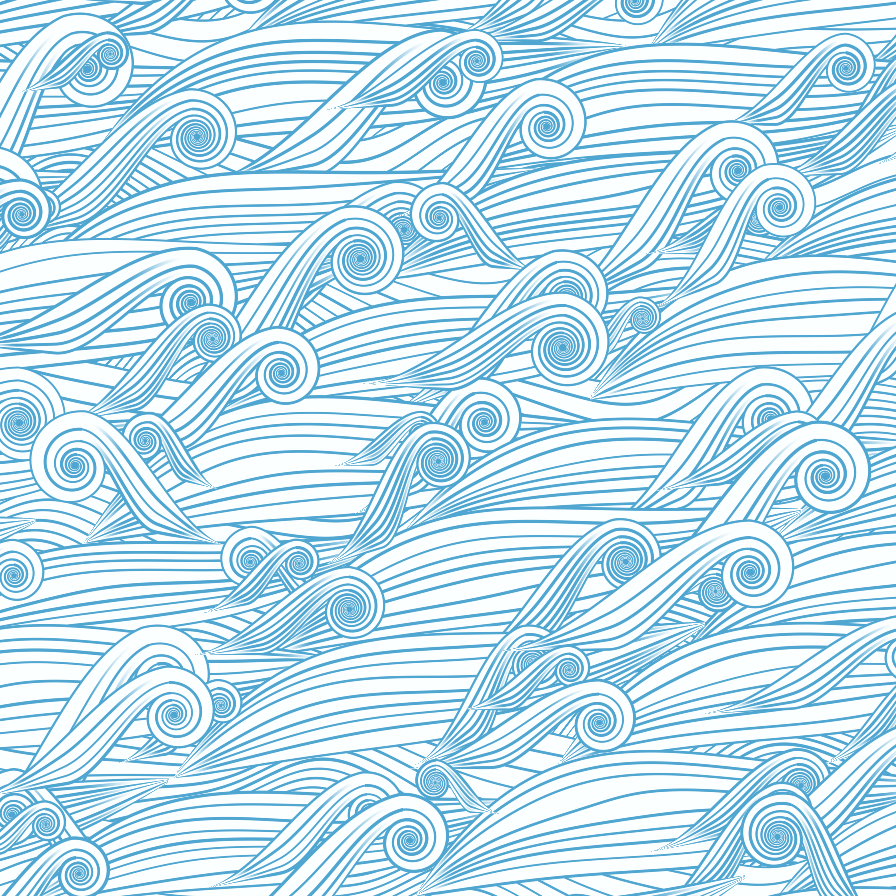
This pattern is drawn by a WebGL 1 fragment shader. Its source:

```glsl
precision highp float;
// Line drawing of a rolling sea: swells, fans of flowing strands and spiral
// curls with trailing crests on a staggered grid. Each shape hides what lies
// behind it; cells are painted from the top row down and from left to right.
uniform vec2 u_resolution;

const vec3 PAPER = vec3(0.99, 1.0, 1.0);
const vec3 BLUE = vec3(0.31, 0.65, 0.82);
const vec2 CELL = vec2(0.42, 0.135);
const vec2 JITTER = vec2(0.10, 0.05);
const float ROW_SHIFT = 0.38;      // stagger per row, in cell widths
const float HALF_LINE = 0.0016;    // half of the mean line width
const float MAX_FILL = 0.34;       // line half width limit, in spacings
const float FAN_STRANDS = 8.0;
const float FAN_LENGTH = 0.6;
const float SWELL_SPACING = 0.016;
const float COIL = 0.45;           // radius ratio of one spiral turn
const float MIRRORED = 0.12;       // share of curls facing left
const float TAU = 6.2831853;

float hash(vec2 p) {
  return fract(sin(dot(p, vec2(127.1, 311.7))) * 43758.5453);
}

float softEdge() {
  return 0.55 / min(u_resolution.x, u_resolution.y);
}

// Covers lanes 0..last with paper and inks a line at every whole lane.
// oddInk fades the odd lines; spacing is the lane width on the canvas.
void paintStrands(inout float ink, float lanes, float last, float spacing,
                  float oddInk, float seed) {
  float soft = softEdge();
  float nearest = floor(lanes + 0.5);
  float weight = 0.65 + 0.55 * hash(vec2(nearest, seed));
  float halfWidth = min(HALF_LINE * weight, MAX_FILL * spacing);
  float dist = abs(lanes - nearest) * spacing;
  float line = 1.0 - smoothstep(halfWidth - soft, halfWidth + soft, dist);
  line *= step(0.0, nearest) * step(nearest, last);
  line *= mix(1.0, oddInk, mod(nearest, 2.0));
  float inside = min(lanes, last - lanes) * spacing;
  float cover = clamp(0.5 + 0.5 * inside / soft, 0.0, 1.0);
  ink = max(ink * (1.0 - cover), line);
}

// Undulating lines below a crest that spans the whole row.
void paintSwell(inout float ink, vec2 p, float row) {
  float phase = TAU * p.x / 0.47 + 2.1 * row;
  float crest = row * CELL.y + 0.06 + 0.028 * sin(phase + 0.5 * sin(phase));
  float spacing = SWELL_SPACING * (1.0 + 0.45 * sin(TAU * p.x / 0.6 + 1.7 * row));
  paintStrands(ink, (crest - p.y) / spacing, 1000.0, spacing, 1.0, row);
}

// Lower and upper edge of a fan that leaves its tip steeply and tapers off.
vec2 fanEdges(float t, float thick, float rise) {
  float a = (1.0 - t) * (1.0 - t);
  float base = rise * t * t + 0.012 * sin(TAU * t);
  return vec2(base, base + thick * (1.0 - a * a * a) * (1.0 - t * t * t));
}

void paintFan(inout float ink, vec2 p, float thick, float rise, float seed) {
  float t = p.x / FAN_LENGTH;
  if (t <= 0.001 || t >= 0.99) return;
  vec2 edges = fanEdges(t, thick, rise);
  vec2 slopes = (fanEdges(t + 0.01, thick, rise) - edges) / (0.01 * FAN_LENGTH);
  float depth = edges.y - edges.x;
  float v = (p.y - edges.x) / depth;
  if (abs(v - 0.5) > 0.7) return;
  // Uneven lanes bundle the strands; density is their rate across the fan.
  float a = 9.0 * v + seed;
  float b = 8.0 * t + 4.0 * v + 1.7 * seed;
  float sway = 0.35 * sin(a) + 0.4 * sin(b);
  float bell = 4.0 * v * (1.0 - v);
  float lanes = v * FAN_STRANDS + bell * sway;
  float density = FAN_STRANDS + bell * (3.15 * cos(a) + 1.6 * cos(b))
                + (4.0 - 8.0 * v) * sway;
  float slope = mix(slopes.x, slopes.y, v);
  float spacing = depth / (max(density, 2.0) * sqrt(1.0 + slope * slope));
  float oddInk = smoothstep(0.003, 0.007, depth / FAN_STRANDS);
  paintStrands(ink, lanes, FAN_STRANDS, spacing, oddInk, seed);
}

// Lower and upper edge of a curl's tail, in curl radii.
vec2 tailEdges(float t, float drop) {
  return mix(vec2(COIL, 1.0), vec2(-drop),
             smoothstep(0.0, 1.0, vec2(min(1.8 * t, 1.0), t)));
}

// Logarithmic spiral, open at its top, where the tail's strands flow in.
// p is in curl radii; lanes of tail and spiral meet at p.x = 0.
void paintCurl(inout float ink, vec2 p, float radius, float arms,
               float tail, float drop, float seed) {
  float logCoil = log(COIL);
  float t = -p.x / tail;
  if (t > 0.0 && t < 0.97) {
    vec2 edges = tailEdges(t, drop);
    vec2 slopes = (tailEdges(t + 0.01, drop) - edges) / (0.01 * tail);
    float depth = edges.y - edges.x;
    float v = (edges.y - p.y) / depth;
    if (abs(v - 0.5) < 0.7) {
      float reach = 1.0 - v * (1.0 - COIL);
      float slope = mix(slopes.y, slopes.x, v);
      float spacing = radius * depth * reach * -logCoil
                    / ((1.0 - COIL) * 2.0 * arms * sqrt(1.0 + slope * slope));
      float oddInk = smoothstep(0.05, 0.3, t) * smoothstep(0.002, 0.005, spacing);
      paintStrands(ink, 2.0 * arms * log(reach) / logCoil, 2.0 * arms, spacing, oddInk, seed);
    }
  }
  float r = length(p) + 0.0001;
  if (r > 1.2) return;
  float turn = mod(atan(p.x, p.y + 0.00001), TAU) / TAU;
  float lanes = arms * (log(r) / logCoil - turn);
  paintStrands(ink, lanes, 1000.0, radius * r * -logCoil / arms, 1.0, seed);
  float soft = softEdge() / radius;
  ink = max(ink, 1.0 - smoothstep(0.07 - soft, 0.07 + soft, r));
}

// One fan, then a curl on its crest, one by its far end, a small one by its tip.
void paintCell(inout float ink, vec2 q, vec2 id) {
  q -= JITTER * (vec2(hash(id), hash(id + 3.3)) - 0.5);
  float seed = 20.0 * hash(id + 5.7);
  paintFan(ink, q, mix(0.11, 0.16, hash(id + 7.1)), mix(0.1, 0.18, hash(id + 9.2)), seed);
  for (int k = 0; k < 3; k++) {
    vec2 key = id + 31.0 * float(k + 1);
    vec2 centre = k == 0 ? vec2(0.2, 0.2) : k == 1 ? vec2(0.42, 0.11) : vec2(0.04, 0.1);
    centre += 0.06 * (vec2(hash(key), hash(key + 1.9)) - 0.5);
    float radius = mix(0.036, 0.066, hash(key + 2.3)) * (k == 2 ? 0.6 : 1.0);
    float angle = mix(-0.1, 0.45, hash(key + 4.1));
    vec2 c = (q - centre) / radius;
    bool mirrored = hash(key + 6.4) < MIRRORED;
    if (mirrored) c.x = -c.x;
    c = mat2(cos(angle), -sin(angle), sin(angle), cos(angle)) * c;
    float tail = mirrored ? 3.0 : mix(3.4, 5.4, hash(key + 10.6));
    paintCurl(ink, c, radius, 2.0 + step(0.6, hash(key + 8.8)), tail,
              mix(0.9, 1.7, hash(key + 12.5)), seed);
  }
}

void main() {
  vec2 p = gl_FragCoord.xy / min(u_resolution.x, u_resolution.y);
  float ink = 0.0;
  for (int down = 0; down < 5; down++) {
    float row = floor(p.y / CELL.y) + 1.0 - float(down);
    float shift = fract(row * ROW_SHIFT) * CELL.x;
    paintSwell(ink, p, row);
    for (int across = 0; across < 4; across++) {
      float column = floor((p.x - shift) / CELL.x) - 2.0 + float(across);
      vec2 corner = vec2(column * CELL.x + shift, row * CELL.y);
      paintCell(ink, p - corner, vec2(column, row) + 17.0);
    }
  }
  gl_FragColor = vec4(mix(PAPER, BLUE, ink), 1.0);
}
```
